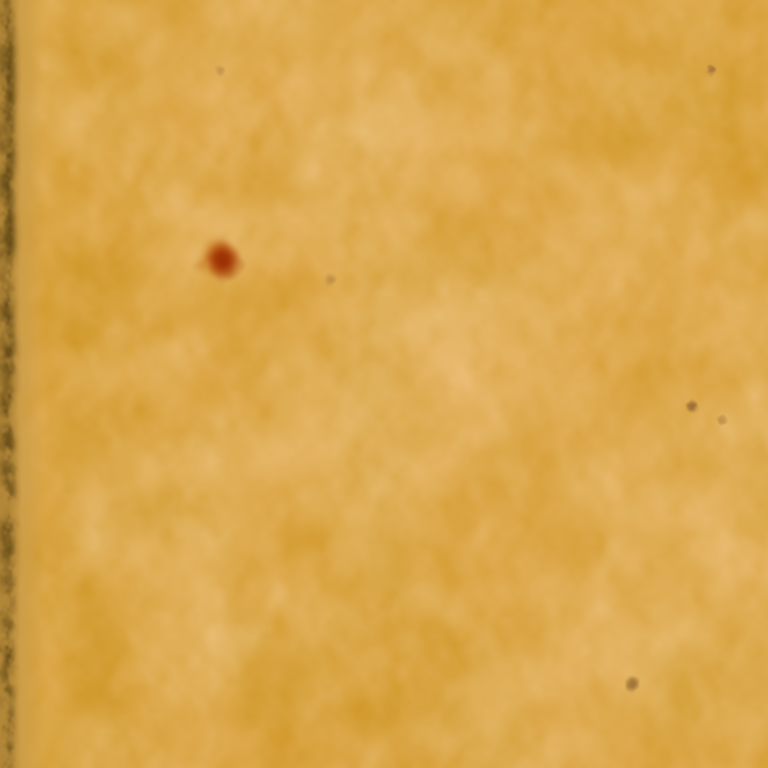
Write a Shadertoy shader that draws this texture.

```glsl
// Aged golden parchment with soft mottling, a dark worn left edge and a rust spot.

float hash(vec2 p) {
    return fract(sin(dot(p, vec2(127.1, 311.7))) * 43758.5453);
}

float valueNoise(vec2 p) {
    vec2 cell = floor(p);
    vec2 f = fract(p);
    f = f * f * (3.0 - 2.0 * f);
    float low = mix(hash(cell), hash(cell + vec2(1.0, 0.0)), f.x);
    float high = mix(hash(cell + vec2(0.0, 1.0)), hash(cell + vec2(1.0, 1.0)), f.x);
    return mix(low, high, f.y);
}

vec2 rotate(vec2 p, float angle) {
    float c = cos(angle);
    float s = sin(angle);
    return vec2(c * p.x - s * p.y, s * p.x + c * p.y);
}

// Layered noise, turned at every octave to hide the grid
float fbm(vec2 p, int octaves, float gain) {
    float sum = 0.0;
    float total = 0.0;
    float amplitude = 1.0;
    for (int i = 0; i < octaves; i++) {
        sum += amplitude * valueNoise(p);
        total += amplitude;
        amplitude *= gain;
        p = rotate(p, 0.64) * 2.03 + 17.3;
    }
    return sum / total;
}

// Soft stain with a slightly uneven outline
float stain(vec2 uv, vec2 center, float radius) {
    vec2 d = (uv - center) / radius;
    float wobble = 0.4 * (valueNoise(d * 1.6 + center * 90.0) - 0.5);
    return 1.0 - smoothstep(0.2, 1.2, length(d) + wobble);
}

// Clouded sheet: broad patches, small mottling and short slanted pale fibres
vec3 parchment(vec2 uv) {
    const vec3 baseGold = vec3(0.867, 0.667, 0.308);
    const vec3 toneShift = vec3(0.10, 0.15, 0.31);
    float clouds = fbm(uv * 5.0 + 3.7, 3, 0.75) - 0.5;
    float mottle = fbm(uv * 17.0 + 8.1, 2, 0.8) - 0.5;
    float fibres = valueNoise(rotate(uv, 0.5) * vec2(62.0, 30.0)) - 0.5;
    float crossFibres = valueNoise(rotate(uv, -0.4) * vec2(66.0, 34.0) + 5.0) - 0.5;
    float grain = valueNoise(uv * 105.0) - 0.5;
    float tone = 0.78 * clouds + 0.40 * mottle + 0.17 * (fibres + crossFibres) + 0.07 * grain;
    float warmth = fbm(uv * 8.0 + 41.0, 3, 0.6) - 0.5;
    return baseGold + tone * toneShift + warmth * vec3(0.014, -0.014, -0.018);
}

// Dark border strip, soft and blotched, deeper towards the top
vec3 wornEdge(vec3 color, vec2 uv) {
    const vec3 edgeBrown = vec3(0.38, 0.28, 0.08);
    const vec3 edgeOlive = vec3(0.70, 0.53, 0.22);
    const vec3 fadedRim = vec3(0.80, 0.62, 0.29);
    float ragged = 0.004 * (fbm(vec2(uv.y * 26.0, 2.0), 2, 0.6) - 0.5);
    float x = uv.x + ragged;
    float strip = 1.0 - smoothstep(0.010, 0.030, x);
    float rim = 1.0 - smoothstep(0.028, 0.062, x);
    float blotches = fbm(uv * vec2(50.0, 42.0), 3, 0.7);
    float core = 1.0 - smoothstep(0.0, 0.017, abs(x - 0.012));
    float darkness = smoothstep(0.15, 0.9, blotches + 0.25 * (uv.y - 0.45));
    darkness *= 0.4 + 0.6 * core;
    color = mix(color, fadedRim, 0.8 * rim);
    return mix(color, mix(edgeOlive, edgeBrown, darkness), strip);
}

// Tiny faint flecks, one hashed position each
vec3 flecks(vec3 color, vec2 uv) {
    const vec3 fleckBrown = vec3(0.45, 0.30, 0.10);
    const vec3 fleckPlum = vec3(0.52, 0.33, 0.24);
    for (int i = 0; i < 6; i++) {
        float id = float(i);
        vec2 center = vec2(hash(vec2(id, 1.3)), hash(vec2(id, 7.9)));
        center = mix(vec2(0.06, 0.02), vec2(0.98, 0.98), center);
        float radius = mix(0.007, 0.011, hash(vec2(id, 4.1)));
        float strength = mix(0.15, 0.7, hash(vec2(id, 9.6)));
        vec3 tint = mix(fleckBrown, fleckPlum, hash(vec2(id, 5.2)));
        color = mix(color, tint, strength * stain(uv, center, radius));
    }
    return color;
}

// Rust spot with an orange halo and a dark red heart
vec3 rustSpot(vec3 color, vec2 uv, vec2 center, float radius) {
    const vec3 rustOrange = vec3(0.74, 0.37, 0.05);
    const vec3 rustRed = vec3(0.60, 0.17, 0.01);
    color = mix(color, rustOrange, 0.9 * stain(uv, center, radius));
    vec2 heart = center + radius * vec2(0.12, -0.08);
    return mix(color, rustRed, 0.9 * stain(uv, heart, radius * 0.85));
}

void mainImage(out vec4 fragColor, in vec2 fragCoord) {
    vec2 uv = fragCoord / iResolution.xy;
    vec3 color = parchment(uv);
    color = flecks(color, uv);
    color = rustSpot(color, uv, vec2(0.287, 0.661), 0.030);
    color = wornEdge(color, uv);
    fragColor = vec4(color, 1.0);
}
```
